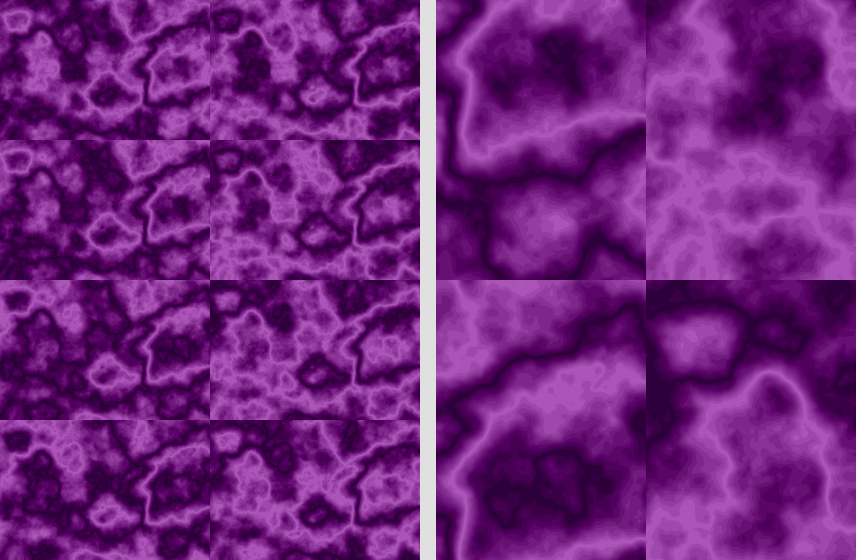
Left: the whole. Right: its middle third, enlarged.
Reproduce this texture procedurally as a WebGL 2 fragment shader.

```glsl
#version 300 es
precision highp float;

#define GRID vec2(2.0, 4.0)   // panels across and down
#define CELLS 2.8             // largest cells per panel height
#define OCTAVES 6
#define GAIN 0.5
#define RELIEF 0.88           // height range in palette cycles
#define BASE_LEVEL -0.12
#define BANDS 24.0            // flat colour steps per cycle
#define DARK 0.16
#define LIGHT 0.69

uniform vec2 u_resolution;
out vec4 fragColor;

// Two cell offsets and one cell height, all in 0..1
vec3 hash3(vec2 cell) {
  vec3 q = fract(cell.xyx * vec3(0.1031, 0.1030, 0.0973));
  q += dot(q, q.yxz + 33.33);
  return fract((q.xxy + q.yzz) * q.zyx);
}

// Cellular noise: random cell heights blended by distance, in -1..1
float cellNoise(vec2 p) {
  vec2 cell = floor(p);
  vec2 local = p - cell;
  float total = 0.0;
  float weights = 0.0001;
  for (int y = -1; y <= 1; y++) {
    for (int x = -1; x <= 1; x++) {
      vec2 neighbour = vec2(x, y);
      vec3 rnd = hash3(cell + neighbour);
      vec2 toSite = neighbour + mix(vec2(0.15), vec2(0.85), rnd.xy) - local;
      float falloff = max(0.0, 1.0 - dot(toSite, toSite) / 1.32);
      float weight = falloff * falloff * falloff;
      total += weight * (2.0 * rnd.z - 1.0);
      weights += weight;
    }
  }
  return total / weights;
}

// Fractal height, each octave turned to hide the grid
float plasmaHeight(vec2 p) {
  const mat2 turn = 1.9 * mat2(0.8, 0.6, -0.6, 0.8);
  float height = 0.0;
  float amplitude = 1.0;
  for (int i = 0; i < OCTAVES; i++) {
    height += amplitude * cellNoise(p);
    p = turn * p + vec2(17.3, 41.7);
    amplitude *= GAIN;
  }
  return BASE_LEVEL + RELIEF * height;
}

// Staircase with edges about one pixel wide
float softFloor(float x) {
  float width = clamp(fwidth(x), 0.001, 1.0);
  return floor(x) + clamp((fract(x) - 1.0) / width + 1.0, 0.0, 1.0);
}

// Purple ramp running dark to light and back once per cycle
vec3 palette(float cycle) {
  float ramp = 1.0 - abs(2.0 * fract(cycle) - 1.0);
  float tone = mix(DARK, LIGHT, ramp);
  return vec3(tone, max(0.0, tone - 0.34), tone + 0.05);
}

void main() {
  // Every panel repeats the same terrain
  vec2 grid = gl_FragCoord.xy / u_resolution * GRID;
  vec2 panel = floor(grid);
  vec2 panelSize = u_resolution / GRID;
  vec2 p = fract(grid) * vec2(panelSize.x / panelSize.y, 1.0);
  float height = plasmaHeight(p * CELLS + vec2(7.0, 23.0));

  // The palette advances down each column, then on to the next
  float row = GRID.y - 1.0 - panel.y;
  float phase = (row + panel.x * GRID.y) / (GRID.x * GRID.y);
  float band = (softFloor(height * BANDS) + 0.5) / BANDS;
  fragColor = vec4(palette(band + phase), 1.0);
}
```
